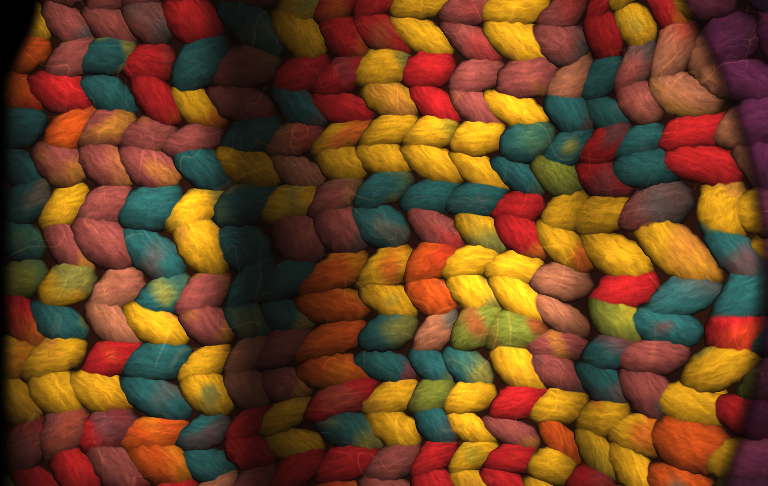
A Shadertoy shader for this texture:

```glsl
// Chunky hand-knit wool: sideways chevron stitches in mixed colours, rolling over dark folds.

float hash(vec2 p) {
    vec3 q = fract(vec3(p.xyx) * vec3(0.1031, 0.1030, 0.0973));
    q += dot(q, q.yzx + 33.33);
    return fract((q.x + q.y) * q.z);
}

float noise(vec2 p) {
    vec2 i = floor(p), f = fract(p);
    f = f * f * (3.0 - 2.0 * f);
    return mix(mix(hash(i), hash(i + vec2(1, 0)), f.x),
               mix(hash(i + vec2(0, 1)), hash(i + vec2(1, 1)), f.x), f.y);
}

// Dyed wool colour picked by a random number
vec3 woolColor(float h) {
    vec3 yellow = vec3(0.91, 0.70, 0.13), teal = vec3(0.14, 0.37, 0.39);
    vec3 red = vec3(0.73, 0.14, 0.16), mauve = vec3(0.58, 0.30, 0.29);
    vec3 green = vec3(0.46, 0.52, 0.20), orange = vec3(0.82, 0.34, 0.12);
    vec3 tan_ = vec3(0.68, 0.44, 0.33);
    return h < 0.27 ? yellow : h < 0.47 ? teal : h < 0.68 ? red :
           h < 0.82 ? mauve : h < 0.88 ? green : h < 0.93 ? orange : tan_;
}

// Bends the canvas into stitch coordinates: x counts stitches, y counts legs
vec2 knitSpace(vec2 p) {
    float cuff = smoothstep(1.12, 1.45, p.x);
    float rows = 6.4 + 1.2 * smoothstep(0.4, 0.75, p.x) - 1.7 * cuff;
    float u = 10.8 * p.x - 3.0 * max(p.x - 1.25, 0.0);
    u += cuff * 5.0 * (p.y - 0.42) * (p.y - 0.42);
    float v = (p.y - 0.5) * rows + 0.16 * sin(p.x * 5.0 + 0.6) + 20.2;
    vec2 wobble = vec2(noise(p * 5.0), noise(p * 5.0 + 40.0)) - 0.5;
    vec2 frizz = vec2(noise(p * 75.0), noise(p * 75.0 + 9.0)) - 0.5;
    return vec2(u, 2.0 * v) + wobble * vec2(0.6, 0.7) + frizz * vec2(0.06, 0.09);
}

// Draws overlapping plump legs, two to each chevron
vec3 knit(vec2 s) {
    vec3 color = vec3(0.11, 0.055, 0.04);
    float top = 0.0;
    for (int j = -1; j <= 1; j++)
    for (int i = -1; i <= 1; i++) {
        vec2 id = floor(s) + vec2(i, j);
        float rnd = hash(id + 7.0);
        float side = mod(id.y, 2.0) < 0.5 ? -1.0 : 1.0;
        vec2 jitter = vec2(rnd, hash(id + 19.0)) - 0.5;
        vec2 d = (s - id - 0.5 - jitter * vec2(0.28, 0.2)) * vec2(1.16, 0.88);

        // Tapered ellipse tilted along the leg, looser on the cuff
        float loose = 0.4 + 0.8 * smoothstep(13.0, 15.0, id.x);
        float angle = side * (0.52 + loose * (rnd - 0.5));
        vec2 dir = vec2(cos(angle), sin(angle)), perp = vec2(-dir.y, dir.x);
        vec2 leg = vec2(dot(d, dir), dot(d, perp));
        vec2 q = leg / vec2(0.88, 0.53 + 0.08 * leg.x + 0.10 * jitter.y);
        float dome = sqrt(max(1.0 - dot(q, q), 0.0));
        float height = dome - 0.28 * leg.x + 0.2 * jitter.y;

        // Both legs of a chevron usually share a dye, which drifts along the yarn
        vec2 pair = vec2(id.x, floor(id.y * 0.5));
        float dye = rnd < 0.72 ? hash(pair + 3.0) : hash(id + 61.0);
        vec3 wool = woolColor(dye);
        vec3 nextWool = woolColor(hash(id + 87.0));
        float drift = noise(leg * 1.6 + id * 5.0);
        wool = mix(wool, nextWool, 0.5 * smoothstep(0.5, 1.0, drift + 0.3 * leg.x));

        // Spun strands, fine fluff and rounded lighting
        float strand = noise(vec2(leg.x * 4.0, leg.y * 15.0 + leg.x * 6.0) + id * 9.0);
        float fluff = noise(leg * vec2(14.0, 38.0) + id * 17.0);
        vec2 n = 0.55 * q.x * dir + q.y * perp;
        float lit = max(dot(vec3(n, dome), vec3(0.08, 0.40, 0.84)), 0.0);
        vec3 shaded = wool * (0.18 + 0.90 * lit) * (0.77 + 0.26 * strand + 0.16 * fluff);
        shaded *= 0.25 + 0.75 * smoothstep(0.0, 0.6, dome);

        float cover = smoothstep(0.0, 0.25, dome);
        color = mix(color, shaded, smoothstep(-0.08, 0.08, height - top) * cover);
        top = max(top, height * cover);
    }
    return color;
}

// Thin loose hairs traced along noise contours
float hairs(vec2 p, float scale) {
    vec2 bend = vec2(noise(p * 9.0), noise(p * 9.0 + 13.0)) * 1.5;
    float contour = abs(noise(p * scale + bend) - 0.5);
    float patches = smoothstep(0.52, 0.8, noise(p * 15.0 + scale));
    return patches * (1.0 - smoothstep(0.008, 0.04, contour));
}

void mainImage(out vec4 fragColor, in vec2 fragCoord) {
    vec2 p = fragCoord / iResolution.y;
    p.x *= 1.58 * iResolution.y / iResolution.x;
    vec3 color = knit(knitSpace(p));

    // Light across the two large rolls and the cuff
    float x = p.x + 0.07 * (noise(p * 4.0) - 0.5);
    float leftRoll = smoothstep(-0.03, 0.16, x) * (1.0 - smoothstep(0.38, 0.51, x));
    float mainRoll = smoothstep(0.50, 0.96, x);
    float crease = 1.0 - 0.42 * exp(-pow((x - 1.21) / 0.06, 2.0));
    float light = 0.22 + 0.88 * leftRoll + 0.94 * mainRoll * crease;
    light *= 0.72 + 0.48 * noise(p * vec2(3.0, 5.0) + 8.0);
    light *= 1.0 - 0.28 * smoothstep(0.75, 1.05, p.y);

    // Purple fabric behind the curved right edge
    float edge = p.x - 1.57 + 0.5 * (p.y - 0.42) * (p.y - 0.42);
    float behind = smoothstep(-0.006, 0.012, edge);
    float grey = dot(color, vec3(0.4, 0.4, 0.2));
    vec3 purple = mix(color * vec3(0.45, 0.3, 0.6), vec3(0.55, 0.24, 0.55) * grey, 0.7);
    color = mix(color, purple, behind);
    light *= 1.0 - 0.6 * exp(-pow(edge / 0.018, 2.0));

    // Warm haze and fuzz catch the light, then the left rim drops into black
    float fuzz = hairs(p, 21.0) + 0.7 * hairs(p.yx + 5.0, 34.0);
    color = color * light * vec3(1.06, 0.98, 0.90) + vec3(0.035, 0.018, 0.012);
    color += vec3(0.26, 0.15, 0.07) * fuzz * (0.14 + 0.25 * light);
    float rim = 0.008 + 0.07 * smoothstep(0.8, 1.0, p.y);
    color *= smoothstep(rim - 0.012, rim + 0.025, p.x);
    fragColor = vec4(clamp(color, 0.0, 1.0), 1.0);
}
```
